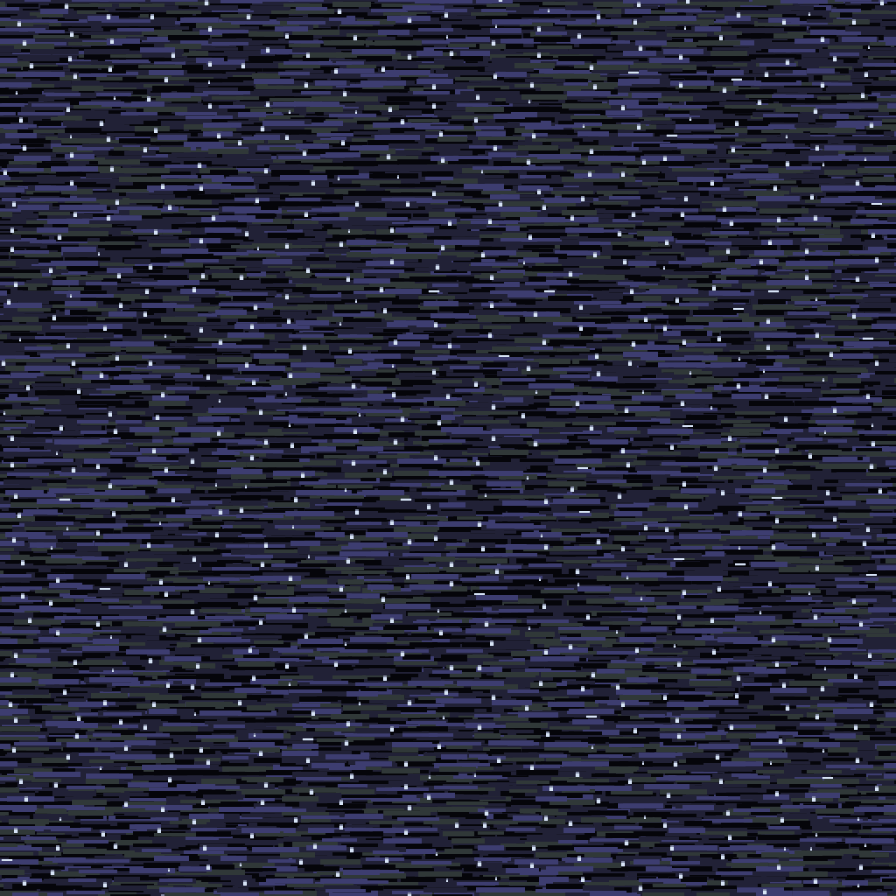
Write a WebGL 2 fragment shader that draws this texture.

```glsl
#version 300 es
precision highp float;
// Night water: short horizontal dashes in four dark tones, overlaid in layers
// of staggered rows, with small pale sparkles on a slanted, jittered lattice.
// All edges sit on a fine grid and are antialiased by box coverage.

uniform vec2 u_resolution;
out vec4 fragColor;

const float GRID = 512.0;                  // grid steps across the canvas
const int LAYERS = 8;                      // two passes over the four tones
const vec2 DASH_CELL = vec2(30.0, 6.0);    // room for one dash
const vec2 DASH_LENGTH = vec2(0.5, 0.95);  // shortest, longest, per cell width
const float ROW_STEP = 23.0;               // sideways stagger between rows
const float ROW_JITTER = 9.0;
const vec4 DENSITY = vec4(1.0, 0.6, 0.47, 0.52);  // black, indigo, green, blue
const vec4 PHASE = vec4(4.0, 5.0, 2.0, 0.0);      // row offset of each tone

const vec2 STAR_CELL = vec2(27.0, 15.0);
const vec2 STAR_JITTER = vec2(17.0, 9.0);
const float STAR_SLANT = 6.0;              // drop per lattice column

const vec3 BLACK = vec3(0.02, 0.02, 0.04);
const vec3 INDIGO = vec3(0.13, 0.13, 0.21);
const vec3 GREEN = vec3(0.19, 0.22, 0.22);
const vec3 BLUE = vec3(0.24, 0.24, 0.44);
const vec3 STAR_DIM = vec3(0.52, 0.55, 0.65);
const vec3 STAR_BRIGHT = vec3(0.84, 0.89, 0.96);

float hash(vec2 p) {
    return fract(sin(dot(p, vec2(127.1, 311.7))) * 43758.5453);
}

// Antialiased coverage of a box given by its lower left corner and size.
float boxCoverage(vec2 p, vec2 corner, vec2 size, vec2 pixel) {
    vec2 inside = 0.5 * size - abs(p - corner - 0.5 * size);
    vec2 c = clamp(inside / pixel + 0.5, 0.0, 1.0);
    return c.x * c.y;
}

// One layer of staggered dashes, at most one per cell.
float dashLayer(vec2 p, float seed, float density, float phase, vec2 pixel) {
    p.y += phase;
    float row = floor(p.y / DASH_CELL.y);
    float jitter = floor(hash(vec2(row, seed + 0.5)) * ROW_JITTER);
    p.x += row * ROW_STEP + jitter + seed * 11.0;

    vec2 id = floor(p / DASH_CELL);
    vec2 local = p - id * DASH_CELL;
    vec2 key = id + seed * vec2(17.3, 5.9);
    float span = mix(DASH_LENGTH.x, DASH_LENGTH.y, hash(key + 1.7));
    vec2 size = vec2(floor(DASH_CELL.x * span),
                     2.0 + step(0.5, hash(key + 3.1)));
    vec2 corner = vec2(floor(hash(key + 5.3) * (DASH_CELL.x - size.x)),
                       floor(hash(key + 7.9) * 3.0));
    return step(hash(key), density) * boxCoverage(local, corner, size, pixel);
}

// Sparkles: mostly small blocks, some specks, a few flat glints.
vec3 addStars(vec3 color, vec2 p, vec2 pixel) {
    float column = floor(p.x / STAR_CELL.x);
    p.y += column * STAR_SLANT;
    vec2 id = floor(p / STAR_CELL);
    vec2 local = p - id * STAR_CELL;
    vec2 corner = 1.0 + floor(STAR_JITTER * vec2(hash(id + 21.3), hash(id + 34.7)));

    float kind = hash(id + 48.1);
    vec2 size = kind < 0.78 ? vec2(2.0, 3.0)
              : kind < 0.95 ? vec2(1.0, 2.0) : vec2(6.0, 1.0);
    vec2 core = vec2(size.x, max(size.y - 1.0, 1.0));
    color = mix(color, STAR_DIM, boxCoverage(local, corner, size, pixel));
    return mix(color, STAR_BRIGHT, boxCoverage(local, corner, core, pixel));
}

void main() {
    vec2 p = gl_FragCoord.xy / u_resolution * GRID;
    vec2 pixel = GRID / u_resolution;
    vec3 tones[4] = vec3[4](BLACK, INDIGO, GREEN, BLUE);

    // Dashes, painted from back to front
    vec3 color = INDIGO;
    for (int i = 0; i < LAYERS; i++) {
        int tone = i % 4;
        float cover = dashLayer(p, float(i) + 1.0, DENSITY[tone], PHASE[tone], pixel);
        color = mix(color, tones[tone], cover);
    }

    fragColor = vec4(addStars(color, p, pixel), 1.0);
}
```
